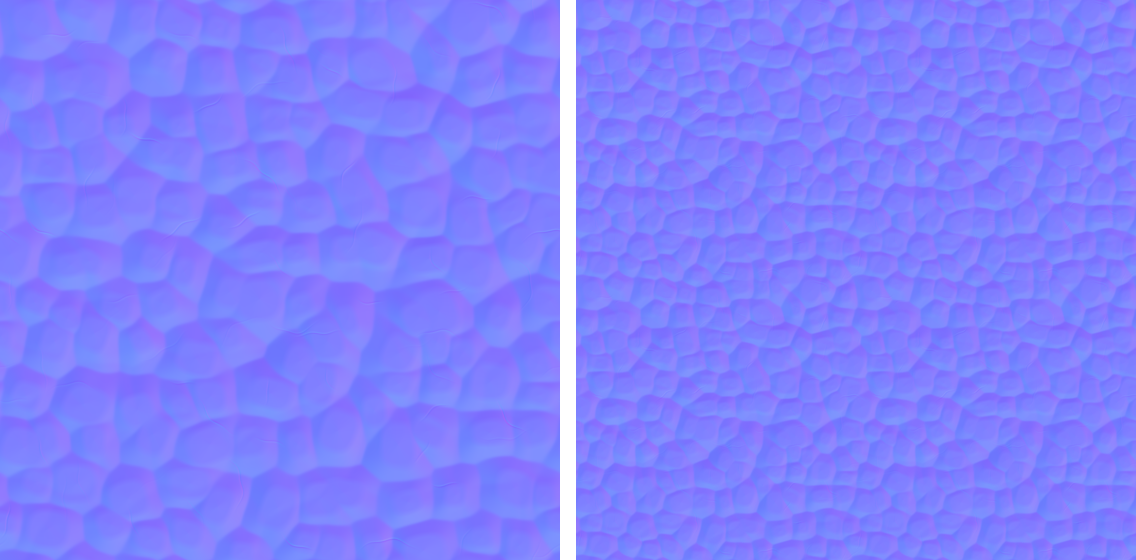
Left: one tile. Right: repeated 2 by 2.
Give the GLSL for this texture map, as a WebGL 1 fragment shader.

```glsl
precision highp float;
// Tangent-space normal map of pebbled leather: flat-topped pebbles, faint facets and fine creases.

uniform vec2 u_resolution;

const float PEBBLE_COUNT = 12.0; // even, so that the staggered rows wrap
const float FACET_COUNT = 8.0;
const float CREASE_COUNT = 9.0;
const float SAMPLE_STEP = 0.0013;

vec2 hash2(vec2 p) {
  vec3 q = fract(p.xyx * vec3(0.1031, 0.1030, 0.0973));
  q += dot(q, q.yzx + 33.33);
  return fract((q.xx + q.yz) * q.zy);
}

// Random pair for a grid cell, repeating every "count" cells.
vec2 wrappedHash(vec2 cell, float count, float seed) {
  return hash2(mod(cell, count) + seed * 17.0 + 1.0);
}

vec2 wrappedNoise(vec2 uv, float count, float seed) {
  vec2 p = uv * count;
  vec2 i = floor(p);
  vec2 f = p - i;
  f = f * f * f * (f * (f * 6.0 - 15.0) + 10.0);
  vec2 low = mix(wrappedHash(i, count, seed),
                 wrappedHash(i + vec2(1.0, 0.0), count, seed), f.x);
  vec2 high = mix(wrappedHash(i + vec2(0.0, 1.0), count, seed),
                  wrappedHash(i + vec2(1.0, 1.0), count, seed), f.x);
  return mix(low, high, f.y) - 0.5;
}

float smoothMin(float a, float b, float k) {
  float h = max(k - abs(a - b), 0.0) / k;
  return min(a, b) - h * h * k * 0.25;
}

vec2 rotate(vec2 p, float angle) {
  float c = cos(angle);
  float s = sin(angle);
  return vec2(c * p.x + s * p.y, c * p.y - s * p.x);
}

// Distance with rounded-square contours.
float squircle(vec2 p) {
  vec2 a = abs(p);
  return pow(dot(a * a, a) + 1e-6, 1.0 / 3.0);
}

// Pebbles of varied size: nearly flat tops, even slopes and soft valleys where they meet.
float pebbles(vec2 uv, float count, float seed, float minRadius, float maxRadius) {
  vec2 p = uv * count;
  vec2 home = floor(p);
  float sharpness = 30.0;
  float sum = 0.0;
  for (int y = -2; y <= 2; y++) {
    for (int x = -2; x <= 2; x++) {
      vec2 cell = home + vec2(float(x), float(y));
      vec2 jitter = wrappedHash(cell, count, seed) - 0.5;
      vec2 shape = wrappedHash(cell, count, seed + 1.0);
      vec2 site = cell + vec2(0.25 + 0.5 * mod(cell.y, 2.0), 0.5) + 0.72 * jitter;
      vec2 q = rotate(p - site, 0.9 * (shape.y - 0.5));
      float stretch = 1.0 + 0.3 * (fract(shape.y * 7.0) - 0.5);
      float outside = squircle(q * vec2(stretch, 1.0 / stretch))
                    - mix(minRadius, maxRadius, shape.x);
      sum += exp(-sharpness * outside);
    }
  }
  float inside = log(sum) / sharpness;
  return smoothMin(inside, 0.15 * inside, 0.06) / count;
}

// Sparse short bent lines, some raised and some sunken.
float creases(vec2 uv, float count, float seed) {
  vec2 p = uv * count;
  vec2 home = floor(p);
  float height = 0.0;
  for (int y = -1; y <= 1; y++) {
    for (int x = -1; x <= 1; x++) {
      vec2 cell = home + vec2(float(x), float(y));
      vec2 shape = wrappedHash(cell, count, seed + 1.0);
      vec2 look = wrappedHash(cell, count, seed + 2.0);
      float angle = shape.x * 6.2832;
      vec2 q = rotate(p - cell - wrappedHash(cell, count, seed), angle);
      float curve = (shape.y - 0.5) * 2.4 * q.x * q.x + 0.02 * sin(q.x * 14.0 + angle);
      float across = (q.y - curve) / 0.015;
      float taper = 1.0 - smoothstep(0.05, mix(0.25, 0.55, look.x), abs(q.x));
      height += (look.y - 0.55) * taper * exp(-across * across);
    }
  }
  return height;
}

float surfaceHeight(vec2 uv) {
  vec2 bent = uv + 0.014 * wrappedNoise(uv, 8.0, 3.0) + 0.003 * wrappedNoise(uv, 26.0, 4.0);
  float height = 0.125 * pebbles(bent, PEBBLE_COUNT, 1.0, 0.2, 0.42);
  height += 0.03 * pebbles(bent, FACET_COUNT, 9.0, 0.25, 0.45);
  height += 0.0005 * creases(uv, CREASE_COUNT, 12.0);
  height += 0.002 * wrappedNoise(uv, 5.0, 6.0).x;
  return height + 0.0002 * wrappedNoise(uv, 24.0, 7.0).x;
}

void main() {
  vec2 uv = gl_FragCoord.xy / u_resolution;
  float center = surfaceHeight(uv);
  float slopeX = (surfaceHeight(uv + vec2(SAMPLE_STEP, 0.0)) - center) / SAMPLE_STEP;
  float slopeY = (surfaceHeight(uv + vec2(0.0, SAMPLE_STEP)) - center) / SAMPLE_STEP;
  // The green channel points down the canvas.
  vec3 normal = normalize(vec3(-slopeX, slopeY, 1.0));
  gl_FragColor = vec4(normal * 0.5 + 0.5, 1.0);
}
```
